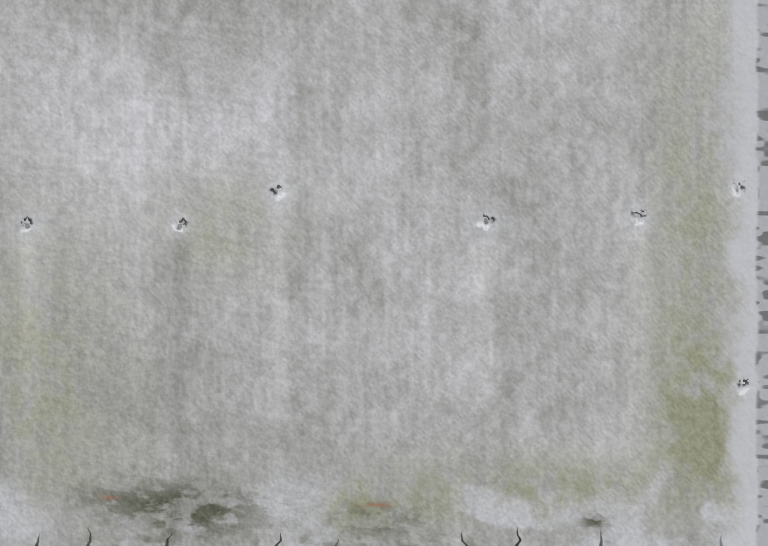
This texture is drawn by a Shadertoy shader. Its source:

```glsl
// Weathered grey panel with fine grain, rain streaks, algae stains, screws and a cracked lower edge.

const vec3 PANEL_GREY = vec3(0.672, 0.673, 0.675);
const vec3 PALE_PAINT = vec3(0.745, 0.75, 0.772);
const vec3 ALGAE = vec3(0.535, 0.545, 0.44);
const vec3 DARK_MOSS = vec3(0.33, 0.335, 0.28);
const vec3 CRACK = vec3(0.17, 0.17, 0.16);
const vec3 RUST = vec3(0.62, 0.43, 0.36);
const float GRAIN = 0.125;
const float MOTTLE = 0.10;
const float STREAKS = 0.09;
const float SCREW_SIZE = 0.0125;
const float STRIP_WIDTH = 0.066;

float hash(vec2 p) {
    return fract(sin(dot(p, vec2(127.1, 311.7))) * 43758.5453);
}

float noise(vec2 p) {
    vec2 i = floor(p), f = fract(p);
    f = f * f * (3.0 - 2.0 * f);
    return mix(mix(hash(i), hash(i + vec2(1, 0)), f.x),
               mix(hash(i + vec2(0, 1)), hash(i + vec2(1, 1)), f.x), f.y);
}

float fbm(vec2 p) {
    float sum = 0.0, amp = 0.5;
    for (int i = 0; i < 4; i++) {
        sum += amp * noise(p);
        p = mat2(1.6, 1.2, -1.2, 1.6) * p + 7.3;
        amp *= 0.5;
    }
    return sum / 0.9375;
}

// Soft elliptical spot
float blob(vec2 p, vec2 center, vec2 radius) {
    vec2 d = (p - center) / radius;
    return exp(-dot(d, d));
}

// Screw head in a ragged pale halo, with broken dark and bright arcs
vec3 addScrew(vec3 col, vec2 p, vec2 center, float seed) {
    vec2 d = p - center;
    float ragged = noise(d * 150.0 + seed * 9.0) - 0.5;
    float r = length(d) / SCREW_SIZE + 0.9 * ragged;
    float turn = atan(d.y, d.x) + 0.7 * sin(seed * 2.3);
    float ring = exp(-pow((r - 0.8) / 0.3, 2.0));
    float broken = smoothstep(0.25, 0.6, noise(d * 260.0 + seed * 5.0));
    col = mix(col, PALE_PAINT, 0.75 * exp(-r * r * 0.2));
    col = mix(col, CRACK, 0.8 * ring * broken * smoothstep(-0.1, 0.8, sin(turn)));
    col = mix(col, vec3(0.88, 0.9, 0.91), 0.8 * ring * smoothstep(0.0, 0.8, -sin(turn)));
    return mix(col, vec3(0.4), 0.6 * smoothstep(0.4, 0.1, r));
}

void mainImage(out vec4 fragColor, in vec2 fragCoord) {
    vec2 p = fragCoord / iResolution.y;
    float width = iResolution.x / iResolution.y;
    float cloud = fbm(p * 5.0);
    float patches = fbm(p * 17.0 + 4.0);
    float flecks = fbm(p * vec2(62.0, 42.0) + 11.0);

    // Cloudy base, lighter at upper left, with broad and narrow rain streaks
    float shade = MOTTLE * (cloud - 0.5) + 0.08 * (patches - 0.5) + 0.11 * (flecks - 0.5);
    shade += STREAKS * (fbm(vec2(p.x * 24.0, p.y * 2.2)) - 0.5);
    shade += 0.04 * (noise(vec2(p.x * 130.0, p.y * 14.0)) - 0.5);
    shade += 0.04 * blob(p, vec2(0.3, 0.76), vec2(0.45, 0.16));
    shade -= 0.035 * blob(p, vec2(0.25, 1.02), vec2(0.8, 0.08));
    shade -= 0.065 * blob(p, vec2(0.33, 0.22), vec2(0.2, 0.22));
    shade -= 0.025 * blob(p, vec2(0.95, 0.3), vec2(0.35, 0.25));
    vec3 col = PANEL_GREY + shade * vec3(1.0, 0.98, 1.15);

    // Algae at the sides and along the bottom, broken up by the flecks
    float algae = 0.5 * blob(p, vec2(0.05, 0.3), vec2(0.17, 0.28))
                + 0.9 * blob(p, vec2(width - 0.115, 0.24), vec2(0.085, 0.13))
                + 0.5 * blob(p, vec2(width - 0.14, 0.6), vec2(0.08, 0.4))
                + 0.65 * blob(p, vec2(0.93, 0.1), vec2(0.32, 0.06))
                + 0.65 * blob(p, vec2(0.65, 0.07), vec2(0.06, 0.05))
                + 0.40 * blob(p, vec2(0.42, 0.58), vec2(0.13, 0.09));
    float growth = smoothstep(0.3, 0.66, 0.25 * cloud + 0.35 * patches + 0.4 * flecks);
    col = mix(col, ALGAE, clamp(algae * growth * 1.25, 0.0, 0.8));

    // Pale worn paint, dark moss and dirt at the lower edge
    float low = smoothstep(0.13, 0.03, p.y + 0.12 * (patches - 0.5));
    float worn = low * smoothstep(0.45, 0.6, fbm(vec2(p.x * 9.0 + 2.0, p.y * 14.0)));
    worn += blob(p, vec2(0.54, 0.08), vec2(0.07, 0.055)) + blob(p, vec2(0.02, 0.04), vec2(0.08, 0.05));
    worn += 0.8 * blob(p + vec2(-0.4 * p.y, 0.0), vec2(1.155, 0.1), vec2(0.016, 0.05));
    col = mix(col, PALE_PAINT, 0.75 * clamp(worn, 0.0, 1.0));
    float crumbs = smoothstep(0.36, 0.64, fbm(p * vec2(38.0, 75.0)));
    float moss = blob(p, vec2(0.35, 0.065), vec2(0.13, 0.045)) + 0.6 * blob(p, vec2(0.7, 0.045), vec2(0.1, 0.03))
               + 0.9 * blob(p, vec2(1.09, 0.045), vec2(0.03, 0.014)) + 0.35 * blob(p, vec2(0.2, 0.09), vec2(0.12, 0.03));
    moss += 0.4 * smoothstep(0.03, 0.0, p.y) * smoothstep(0.4, 0.6, patches);
    col = mix(col, DARK_MOSS, clamp(moss * (0.3 + 0.7 * crumbs), 0.0, 0.9));
    col = mix(col, RUST, 0.7 * crumbs * (blob(p, vec2(0.2, 0.088), vec2(0.014, 0.004))
                                       + blob(p, vec2(0.69, 0.075), vec2(0.03, 0.004))));

    // Pale strip with a soft ragged side and a finely notched border on the right
    float edge = width - p.x;
    float strip = smoothstep(STRIP_WIDTH + 0.035, STRIP_WIDTH - 0.03, edge + 0.09 * (patches - 0.5) + 0.03 * (flecks - 0.5));
    col = mix(col, PALE_PAINT, 0.85 * strip);
    float border = smoothstep(0.024, 0.015, edge + 0.006 * (noise(vec2(p.y * 40.0, 2.0)) - 0.5));
    float notch = smoothstep(0.55, 0.8, noise(vec2(edge * 40.0, p.y * 110.0)));
    col = mix(col, vec3(0.6, 0.6, 0.62), 0.55 * border);
    col = mix(col, vec3(0.33), 0.65 * border * notch);

    // Row of screws with drip marks
    for (int i = 0; i < 5; i++) {
        float k = float(i);
        vec2 c = vec2(0.05 + 0.28 * k - 0.1 * float(i == 2), 0.592 + 0.045 * float(i == 2) + 0.02 * (hash(vec2(k, 2.0)) - 0.5));
        float below = max(c.y - p.y, 0.0);
        float drip = smoothstep(0.0, 0.03, below) * exp(-below * 3.0) * (0.5 + patches);
        float tone = i == 1 ? -0.09 : 0.05;
        col += tone * drip * exp(-pow((p.x - c.x) / 0.018, 2.0));
        col = addScrew(col, p, c, k);
    }
    for (int j = 0; j < 2; j++) {
        float k = float(j);
        col = addScrew(col, p, vec2(width - 0.056 + 0.012 * k, 0.656 - 0.365 * k), k + 6.0);
    }

    // Short tapering cracks rising from below, unevenly spaced
    for (int i = 0; i < 9; i++) {
        float k = float(i);
        float height = 0.012 + 0.03 * hash(vec2(k, 6.0));
        float x = 0.04 + 0.155 * k + 0.09 * (hash(vec2(k, 5.0)) - 0.5) + 0.012 * (noise(vec2(p.y * 90.0, k)) - 0.5);
        float thick = 0.0045 * (1.0 - 0.7 * p.y / height);
        float crack = smoothstep(thick, thick - 0.003, abs(p.x - x)) * smoothstep(height, height * 0.7, p.y);
        col = mix(col, CRACK, (0.4 + 0.5 * hash(vec2(k, 8.0))) * crack);
    }

    // Fine slanted grain
    vec2 q = vec2(p.x - p.y, p.x + p.y) * 0.707;
    float grain = 0.5 * noise(q * vec2(110.0, 190.0)) + 0.5 * noise(q * vec2(240.0, 270.0) + 31.0);
    col += GRAIN * (grain - 0.5) * (1.0 - 0.6 * strip);
    fragColor = vec4(clamp(col, 0.0, 1.0), 1.0);
}
```
